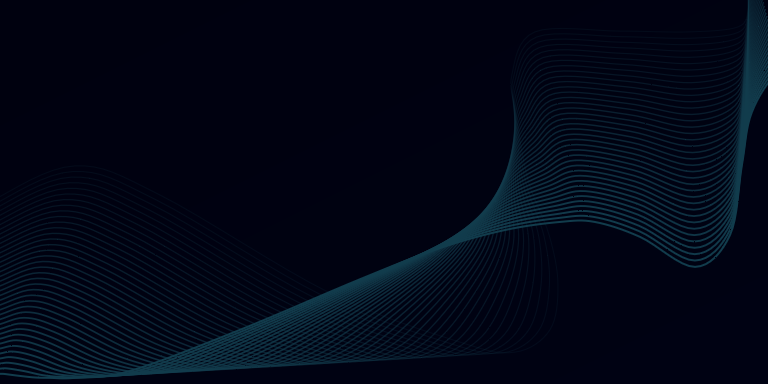
Reproduce this background procedurally as a WebGL 1 fragment shader.

```glsl
precision highp float;
// Draws a twisting ribbon of fine teal strands over a near-black navy ground.

uniform vec2 u_resolution;

const int KNOTS = 21;
const int STEPS = 8;
const int STRANDS = 38;
const float BOLD_RADIUS = 0.0026;
const float FAINT_RADIUS = 0.0013;
const vec3 NAVY = vec3(0.0, 0.004, 0.058);
const vec3 BLUE_NAVY = vec3(0.0, 0.008, 0.075);
const vec3 TEAL = vec3(0.068, 0.235, 0.30);

// Each knot holds a point of the bold rail (xy) and of the faint rail (zw).
vec4 knots[KNOTS];

void setKnots() {
  // left wave
  knots[0] = vec4(-0.156, 0.068, -0.156, 0.388);
  knots[1] = vec4(-0.026, 0.031, -0.026, 0.474);
  knots[2] = vec4(0.013, 0.026, 0.195, 0.568);
  knots[3] = vec4(0.052, 0.021, 0.417, 0.492);
  knots[4] = vec4(0.091, 0.017, 0.859, 0.237);
  // lower fold
  knots[5] = vec4(0.130, 0.016, 1.198, 0.109);
  knots[6] = vec4(0.195, 0.016, 1.341, 0.083);
  knots[7] = vec4(0.339, 0.034, 1.432, 0.141);
  knots[8] = vec4(0.625, 0.141, 1.453, 0.258);
  // narrow neck
  knots[9] = vec4(0.938, 0.273, 1.430, 0.388);
  knots[10] = vec4(1.146, 0.354, 1.375, 0.531);
  knots[11] = vec4(1.315, 0.401, 1.344, 0.701);
  // right sheet
  knots[12] = vec4(1.458, 0.422, 1.333, 0.805);
  knots[13] = vec4(1.549, 0.422, 1.393, 0.917);
  knots[14] = vec4(1.667, 0.383, 1.615, 0.919);
  knots[15] = vec4(1.810, 0.305, 1.797, 0.917);
  // rising edge
  knots[16] = vec4(1.901, 0.388, 1.922, 0.930);
  knots[17] = vec4(1.932, 0.570, 1.948, 0.974);
  knots[18] = vec4(1.958, 0.708, 1.948, 1.039);
  knots[19] = vec4(2.031, 0.823, 1.948, 1.156);
  knots[20] = vec4(2.161, 0.948, 1.948, 1.286);
}

// Catmull-Rom curve from b to c
vec4 spline(vec4 a, vec4 b, vec4 c, vec4 d, float t) {
  return b + 0.5 * t * (c - a + t * (2.0 * a - 5.0 * b + 4.0 * c - d
                        + t * (3.0 * (b - c) + d - a)));
}

// Coverage of a straight piece, without end caps so that pieces join evenly
float piece(vec2 p, vec2 a, vec2 b, float radius, float pixel) {
  vec2 along = b - a;
  vec2 offset = p - a;
  float len2 = max(dot(along, along), 1e-9);
  float h = dot(offset, along) / len2;
  if (h < 0.0 || h >= 1.0) return 0.0;
  float dist = abs(offset.x * along.y - offset.y * along.x) * inversesqrt(len2);
  float cover = clamp((radius - dist) / pixel + 0.5, 0.0, 1.0);
  return min(cover, 2.0 * radius / pixel);
}

// Is p inside the padded box around both rails of one step?
bool nearStep(vec2 p, vec4 head, vec4 tail, float pad) {
  vec2 low = min(min(head.xy, head.zw), min(tail.xy, tail.zw)) - pad;
  vec2 high = max(max(head.xy, head.zw), max(tail.xy, tail.zw)) + pad;
  return all(greaterThan(p, low)) && all(lessThan(p, high));
}

// Light let through by all strands of one step
float strandGaps(vec2 p, vec4 head, vec4 tail, float pixel) {
  float gaps = 1.0;
  for (int s = 0; s < STRANDS; s++) {
    float k = float(s) / float(STRANDS - 1);
    vec2 a = mix(head.xy, head.zw, k);
    vec2 b = mix(tail.xy, tail.zw, k);
    float radius = mix(BOLD_RADIUS, FAINT_RADIUS, k);
    gaps *= 1.0 - mix(1.0, 0.16, k) * piece(p, a, b, radius, pixel);
  }
  return gaps;
}

void main() {
  vec2 uv = gl_FragCoord.xy / u_resolution;
  vec2 p = uv * vec2(2.0, 1.0);
  float pixel = 1.0 / u_resolution.y;
  setKnots();

  // ribbon, walked in short steps along its rails
  float gaps = 1.0;
  for (int i = 0; i < KNOTS - 3; i++) {
    vec4 head = knots[i + 1];
    for (int j = 1; j <= STEPS; j++) {
      float t = float(j) / float(STEPS);
      vec4 tail = spline(knots[i], knots[i + 1], knots[i + 2], knots[i + 3], t);
      if (nearStep(p, head, tail, BOLD_RADIUS + pixel)) {
        gaps *= strandGaps(p, head, tail, pixel);
      }
      head = tail;
    }
  }

  // ground, slightly bluer toward the lower right
  vec3 ground = mix(NAVY, BLUE_NAVY, 0.5 * (uv.x + 1.0 - uv.y));
  gl_FragColor = vec4(mix(TEAL, ground, gaps), 1.0);
}
```
